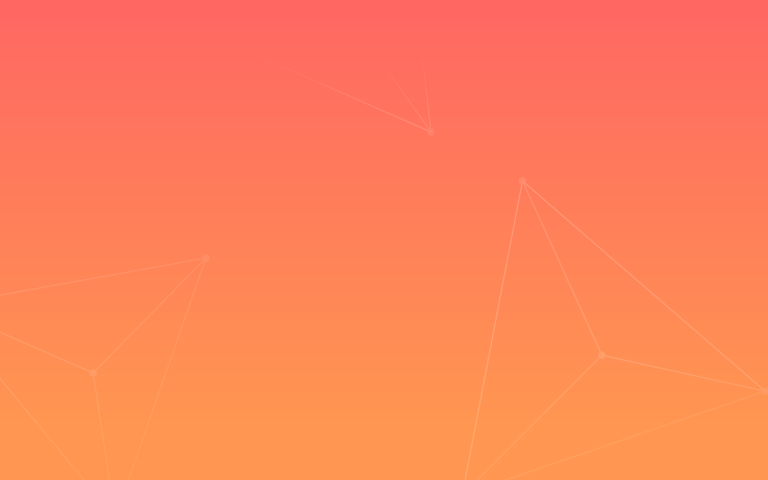
A WebGL 2 fragment shader for this background:

```glsl
#version 300 es
precision highp float;
// Faint wireframe tetrahedra over a coral to orange vertical gradient.

uniform vec2 u_resolution;
out vec4 outColor;

const vec3 CORAL = vec3(1.0, 0.402, 0.388);
const vec3 ORANGE = vec3(1.0, 0.588, 0.318);
const vec3 WIRE = vec3(1.0, 0.92, 0.86);
const float GRADIENT_SPAN = 0.88;
const float WIRE_RADIUS = 0.0014;
const float NODE_RADIUS = 0.0078;
const float NODE_OPACITY = 0.12;

// Soft coverage of a shape from its signed distance.
float coverage(float dist, float pixel) {
    return clamp(0.5 - dist / pixel, 0.0, 1.0);
}

// Edge between two vertices; z fades it towards each end.
float edge(vec2 p, vec3 a, vec3 b, float pixel) {
    vec2 along = b.xy - a.xy;
    float t = clamp(dot(p - a.xy, along) / dot(along, along), 0.0, 1.0);
    float dist = length(p - a.xy - along * t) - WIRE_RADIUS;
    return coverage(dist, pixel) * mix(a.z, b.z, t);
}

float node(vec2 p, vec3 v, float pixel) {
    return coverage(length(p - v.xy) - NODE_RADIUS, pixel) * v.z * NODE_OPACITY;
}

// Four nodes joined by six edges, each edge with its own opacity.
float tetrahedron(vec2 p, vec3 v[4], float opacity[6], float pixel) {
    float light = 0.0;
    int k = 0;
    for (int i = 0; i < 4; i++) {
        light = max(light, node(p, v[i], pixel));
        for (int j = i + 1; j < 4; j++) {
            light = max(light, edge(p, v[i], v[j], pixel) * opacity[k]);
            k++;
        }
    }
    return light;
}

void main() {
    // Height runs from 0 to 1, width follows the aspect ratio.
    vec2 p = gl_FragCoord.xy / u_resolution.y;
    p.x += 0.8 - 0.5 * u_resolution.x / u_resolution.y;
    float pixel = 1.0 / u_resolution.y;

    vec3 color = mix(CORAL, ORANGE, clamp((1.0 - p.y) / GRADIENT_SPAN, 0.0, 1.0));

    // Vertices: position and fade.
    vec3 upper[4] = vec3[4](
        vec3(0.898, 0.725, 0.8), vec3(0.532, 0.886, 0.0),
        vec3(0.781, 0.890, 0.0), vec3(0.879, 0.890, 0.0));
    vec3 right[4] = vec3[4](
        vec3(1.0885, 0.623, 1.0), vec3(1.254, 0.260, 1.2),
        vec3(1.594, 0.185, 0.8), vec3(0.963, -0.031, 0.9));
    vec3 left[4] = vec3[4](
        vec3(0.429, 0.4625, 0.8), vec3(0.194, 0.223, 1.0),
        vec3(-0.125, 0.3625, 1.0), vec3(0.240, -0.079, 0.6));

    // Edge opacities, in the order the loop visits them.
    float upperEdges[6] = float[6](0.24, 0.16, 0.18, 0.0, 0.0, 0.0);
    float rightEdges[6] = float[6](0.16, 0.22, 0.22, 0.16, 0.13, 0.12);
    float leftEdges[6] = float[6](0.13, 0.13, 0.13, 0.14, 0.12, 0.15);

    float light = tetrahedron(p, upper, upperEdges, pixel);
    light = max(light, tetrahedron(p, right, rightEdges, pixel));
    light = max(light, tetrahedron(p, left, leftEdges, pixel));

    outColor = vec4(mix(color, WIRE, light), 1.0);
}
```
